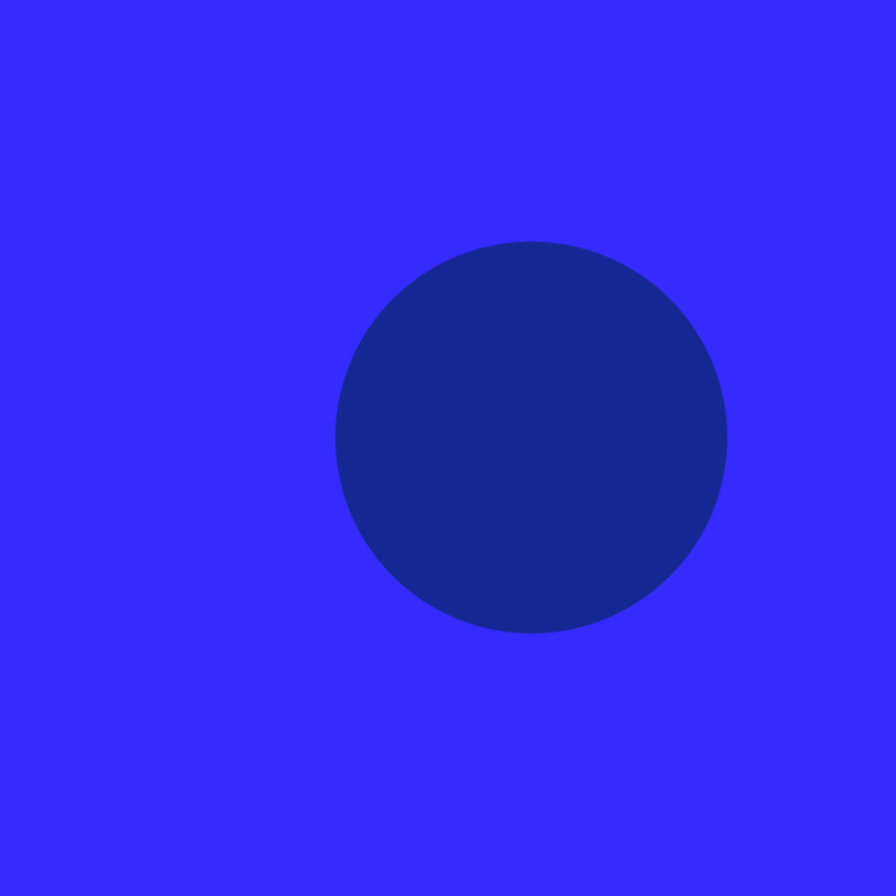
Reproduce this background procedurally as a WebGL 1 fragment shader.

```glsl
precision highp float;
// A flat dark navy disc on a vivid blue field, set right of centre.
// The disc is a circle distance function with a softened edge,
// measured in units of the canvas height.

uniform vec2 u_resolution;

#define FIELD_COLOR vec3(0.21, 0.17, 0.995)
#define DISC_COLOR vec3(0.08, 0.153, 0.578)
#define DISC_CENTER vec2(0.593, 0.5117)
#define DISC_RADIUS 0.2187
#define EDGE_SOFTNESS 0.0015

// Signed distance to a circle: negative inside, positive outside.
float circleDistance(vec2 point, vec2 center, float radius) {
  return length(point - center) - radius;
}

void main() {
  // Keep the disc round and its horizontal place relative on any aspect.
  float aspect = u_resolution.x / u_resolution.y;
  vec2 point = gl_FragCoord.xy / u_resolution.y;
  vec2 center = DISC_CENTER * vec2(aspect, 1.0);

  // Blend the disc over the field, at least one pixel wide.
  float edge = max(EDGE_SOFTNESS, 0.75 / u_resolution.y);
  float dist = circleDistance(point, center, DISC_RADIUS);
  float coverage = 1.0 - smoothstep(-edge, edge, dist);

  gl_FragColor = vec4(mix(FIELD_COLOR, DISC_COLOR, coverage), 1.0);
}
```
